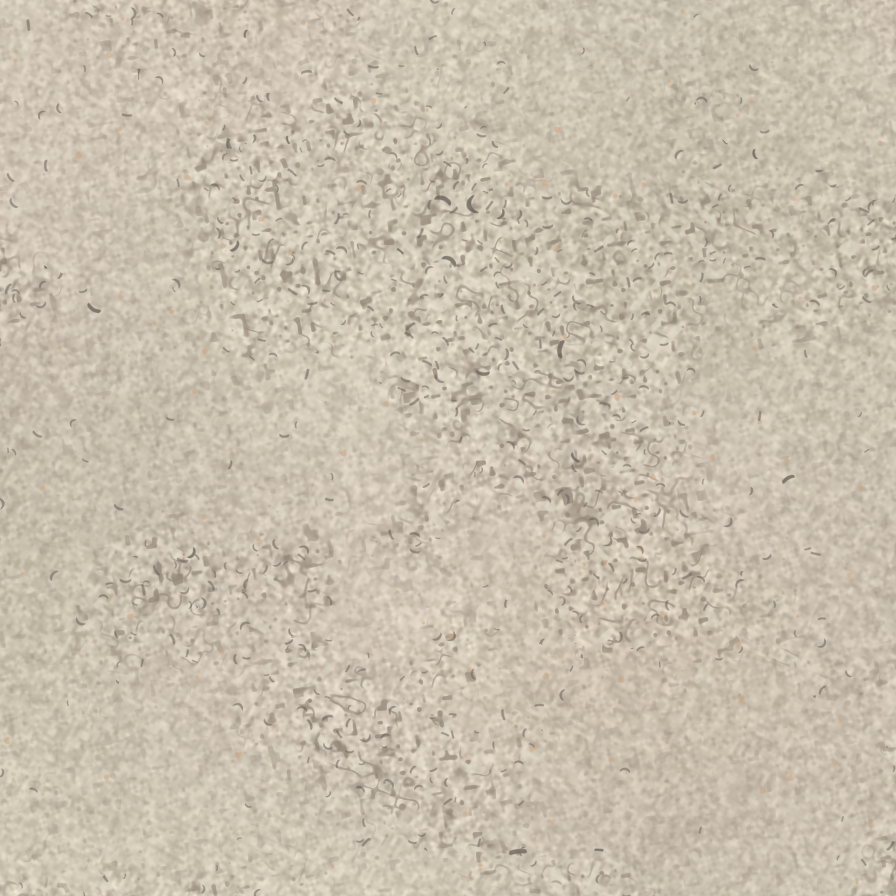
Write a WebGL 1 fragment shader that draws this texture.

```glsl
precision highp float;
// Fine beige concrete: value-noise grain over broad warm and cool clouds.
// Weathered patches gather broken dark rims, pale grains and small pits;
// scattered curved flecks and tan dots are drawn as bent capsules in cells.

uniform vec2 u_resolution;

const vec3 BASE_COLOR = vec3(0.803, 0.766, 0.697);
const vec3 PALE_COLOR = vec3(0.880, 0.855, 0.785);
const vec3 PIT_COLOR = vec3(0.570, 0.520, 0.465);
const vec3 FLECK_COLOR = vec3(0.400, 0.370, 0.340);
const vec3 TAN_COLOR = vec3(0.800, 0.650, 0.510);
const vec3 WARM_SHIFT = vec3(0.010, -0.016, -0.006);

const float CLOUD_SCALE = 3.0;
const float PATCH_SCALE = 5.5;
const float FINE_SCALE = 230.0;
const float GRAIN_SCALE = 125.0;
const float RIM_SCALE = 78.0;
const float PIT_SCALE = 135.0;
const float CLOUD_CONTRAST = 0.085;
const float FINE_CONTRAST = 0.130;
const float GRAIN_CONTRAST = 0.095;

float hash(vec2 p) {
  vec3 q = fract(p.xyx * 0.1031);
  q += dot(q, q.yzx + 33.33);
  return fract((q.x + q.y) * q.z);
}

mat2 rotation(float angle) {
  float c = cos(angle), s = sin(angle);
  return mat2(c, s, -s, c);
}

float noise(vec2 p) {
  vec2 cell = floor(p), f = fract(p);
  f = f * f * (3.0 - 2.0 * f);
  float low = mix(hash(cell), hash(cell + vec2(1.0, 0.0)), f.x);
  float high = mix(hash(cell + vec2(0.0, 1.0)), hash(cell + 1.0), f.x);
  return mix(low, high, f.y);
}

float fbm(vec2 p) {
  float sum = 0.0, weight = 0.533;
  for (int i = 0; i < 4; i++) {
    sum += weight * noise(p);
    p = rotation(0.65) * p * 2.03 + 17.3;
    weight *= 0.5;
  }
  return sum;
}

// Coverage of bent capsules, one per cell; sizes are in canvas units.
float flecks(vec2 uv, float cells, float chance, float halfLength, float halfWidth) {
  float blur = 0.9 / u_resolution.y;
  float cover = 0.0;
  vec2 home = floor(uv * cells);
  for (int j = -1; j <= 1; j++) {
    for (int i = -1; i <= 1; i++) {
      vec2 id = home + vec2(float(i), float(j));
      vec2 center = id + vec2(hash(id + 11.7), hash(id + 47.1));
      float size = mix(0.5, 1.2, hash(id + 83.9));
      vec2 d = rotation(6.2832 * hash(id + 29.3)) * (uv - center / cells);
      d.y += (hash(id + 61.5) - 0.5) * d.x * d.x / max(halfLength, halfWidth);
      float reach = max(abs(d.x) - halfLength * size, 0.0);
      float dist = length(vec2(reach, d.y)) - halfWidth * size;
      float shape = 1.0 - smoothstep(-blur, blur, dist);
      cover = max(cover, shape * step(hash(id + 5.3), chance));
    }
  }
  return cover;
}

void main() {
  vec2 uv = gl_FragCoord.xy / u_resolution.y;

  // Broad tone, hue drift and weathered patches
  float cloud = fbm(uv * CLOUD_SCALE + 3.7) - 0.5;
  float warmth = noise(uv * 2.3 + 21.4) - 0.5;
  float weathered = smoothstep(0.42, 0.68, fbm(uv * PATCH_SCALE + 8.2));
  vec3 color = BASE_COLOR + CLOUD_CONTRAST * cloud + WARM_SHIFT * warmth;

  // Sandy grain, stronger where weathered
  float fine = noise(rotation(0.5) * uv * FINE_SCALE + 5.0) - 0.5;
  float grain = noise(rotation(1.1) * uv * GRAIN_SCALE + 40.0) - 0.5;
  float strength = mix(0.85, 1.3, weathered);
  color += strength * (FINE_CONTRAST * fine + GRAIN_CONTRAST * grain);

  // Pale grains
  float pale = smoothstep(0.66, 0.86, noise(rotation(0.8) * uv * 95.0 + 90.0));
  color = mix(color, PALE_COLOR, pale * mix(0.2, 0.6, weathered));

  // Broken rims around grains, and pits
  float ridge = abs(noise(rotation(0.3) * uv * RIM_SCALE + 60.0) - 0.5);
  float gaps = smoothstep(0.5, 0.75, noise(rotation(0.9) * uv * 62.0 + 130.0));
  float rim = (1.0 - smoothstep(0.02, 0.13, ridge)) * gaps;
  float pit = smoothstep(0.72, 0.92, noise(rotation(1.4) * uv * PIT_SCALE + 75.0));
  color = mix(color, PIT_COLOR, rim * mix(0.1, 0.6, weathered));
  color = mix(color, PIT_COLOR, pit * mix(0.25, 0.75, weathered));

  // Curved dark flecks in two sizes, and tan dots
  float small = flecks(uv, 62.0, mix(0.03, 0.26, weathered), 0.0042, 0.0013);
  float large = flecks(uv + 2.6, 24.0, mix(0.01, 0.12, weathered), 0.0065, 0.0022);
  float dots = flecks(uv + 5.1, 38.0, 0.07, 0.0005, 0.0028);
  color = mix(color, TAN_COLOR, 0.55 * dots);
  color = mix(color, FLECK_COLOR, max(0.55 * small, 0.75 * large));

  gl_FragColor = vec4(clamp(color, 0.0, 1.0), 1.0);
}
```
